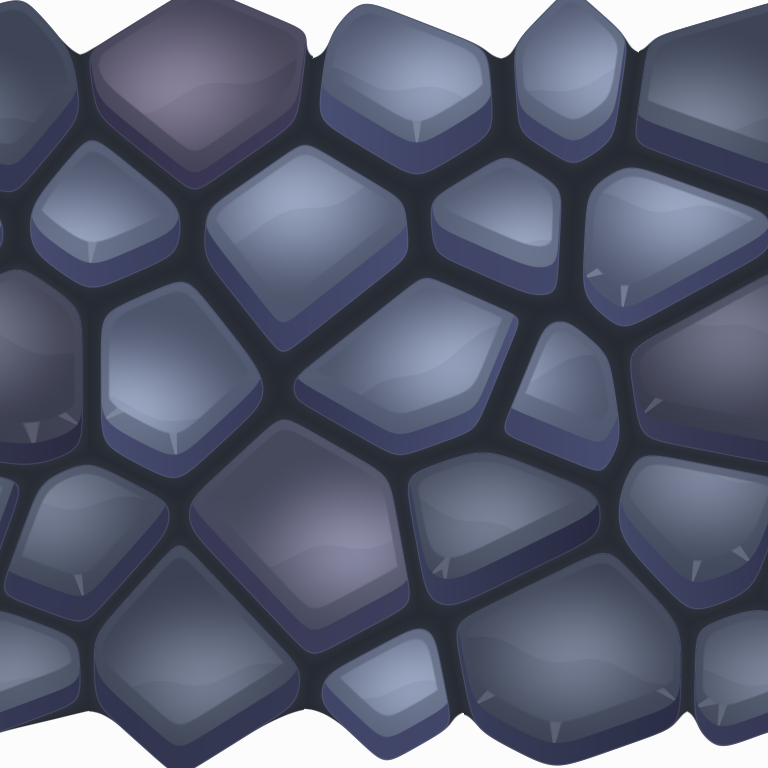
A WebGL 1 fragment shader for this texture:

```glsl
precision highp float;
// Rubble wall: rounded, bevelled cobbles set in dark mortar between white margins.
// Stones are cells of a weighted Voronoi diagram with smooth corners; shifting each
// cell's edges upward gives the cap and inner face above a dark blue side.
uniform vec2 u_resolution;

const vec2 PITCH = vec2(0.25, 0.195);

// Random pair per cell; columns repeat so the wall tiles sideways.
vec2 hash2(vec2 cell, float seed) {
  cell.x = mod(cell.x, 4.0);
  vec2 s = vec2(dot(cell, vec2(127.1, 311.7)), dot(cell, vec2(269.5, 183.3)));
  return fract(sin(s + seed * 17.3) * 43758.5);
}

// Stone centre in xy, size weight in z.
vec3 stoneSite(vec2 cell) {
  vec2 jitter = (hash2(cell, 1.0) - 0.5) * vec2(0.55, 0.45);
  vec2 grid = cell + vec2(0.5 * mod(cell.y, 2.0), -2.0) + jitter;
  float weight = (hash2(cell, 2.0).x - 0.5) * 0.018;
  if (abs(cell.y - 2.0) > 2.5) weight = 0.0;
  return vec3(grid * PITCH + vec2(0.0, 0.5), weight);
}

// Owner of a point, limited to the five rows of real stones.
vec2 nearestStone(vec2 p) {
  float row = floor((p.y - 0.5) / PITCH.y + 2.5);
  vec2 base = vec2(floor(p.x / PITCH.x + 0.5 - 0.5 * mod(row, 2.0)), row);
  vec2 owner = base;
  float best = 1e3;
  for (int j = -2; j <= 2; j++) {
    for (int i = -2; i <= 2; i++) {
      vec2 cell = base + vec2(float(i), float(j));
      vec3 s = stoneSite(cell);
      float power = dot(p - s.xy, p - s.xy) - s.z;
      if (abs(cell.y - 2.0) < 2.5 && power < best) {
        best = power;
        owner = cell;
      }
    }
  }
  return owner;
}

void main() {
  vec2 p = gl_FragCoord.xy / u_resolution.y;
  float aa = 0.8 / u_resolution.y;

  vec2 cell = nearestStone(p);
  vec3 site = stoneSite(cell);
  vec2 shape = hash2(cell, 3.0);
  vec2 mood = hash2(cell, 4.0);
  float height = mix(0.022, 0.042, shape.x);
  float gap = mix(0.007, 0.017, shape.y);
  vec3 lift = vec3(0.0, height, height + 0.022);

  // Smooth minimum of edge distances for outline, cap and inner face at once.
  float round_ = mix(0.006, 0.011, mood.y);
  vec3 sum = vec3(0.0);
  vec2 closest = vec2(1.0);
  for (int j = -2; j <= 2; j++) {
    for (int i = -2; i <= 2; i++) {
      if (i == 0 && j == 0) continue;
      vec3 other = stoneSite(cell + vec2(float(i), float(j)));
      vec2 away = site.xy - other.xy;
      float span = length(away);
      vec2 mid = 0.5 * (site.xy + other.xy);
      float edge = dot(p - mid, away) / span + (site.z - other.z) / (2.0 * span);
      vec3 edges = edge - lift * away.y / span;
      sum += exp(-edges / round_);
      if (edges.y < closest.x) closest = vec2(edges.y, closest.x);
      else closest.y = min(closest.y, edges.y);
    }
  }
  vec3 field = -round_ * log(sum) - gap;
  float outline = field.x;
  float cap = min(outline - 0.001, field.y);
  float face = min(outline - 0.010, field.z - 0.004);

  // Mortar band, filleted where it meets the outer stones.
  float band = 0.43 + 0.007 * sin(p.x * 25.1 + 1.0) - abs(p.y - 0.5);
  float blend = max(0.025 - abs(band - outline), 0.0) / 0.025;
  float wall = max(band, outline) + blend * blend * 0.006;
  vec3 mortar = mix(vec3(0.145, 0.162, 0.195), vec3(0.175, 0.195, 0.235),
                    exp(-abs(outline) * 120.0));
  vec3 color = mix(vec3(0.99), mortar, smoothstep(-aa, aa, wall));

  // Each stone has its own light spot, brightness and slight warm tint.
  vec2 q = p - site.xy;
  vec2 spot = (hash2(cell, 5.0) - 0.5) * vec2(0.10, 0.13);
  float glow = 1.0 - smoothstep(0.0, 1.0, length((q - spot) / vec2(0.17, 0.14)));
  float slope = clamp(0.5 + q.x * 3.0 * (mood.x - 0.3) + q.y * 2.0, 0.0, 1.0);
  vec3 tint = mix(vec3(1.0), vec3(1.08, 0.94, 0.97), smoothstep(0.72, 0.9, mood.x));
  tint *= mix(0.80, 1.08, smoothstep(0.0, 0.6, shape.y));

  vec3 side = mix(vec3(0.16, 0.17, 0.27), vec3(0.34, 0.37, 0.53),
                  clamp(0.5 - q.x * 5.0 * (mood.y - 0.4), 0.0, 1.0) * 0.85);
  vec3 bevel = mix(vec3(0.25, 0.28, 0.36), vec3(0.44, 0.48, 0.57), 0.5 * (slope + glow));
  vec3 top = mix(vec3(0.28, 0.31, 0.39), vec3(0.53, 0.57, 0.67), glow);

  // Faint polished facet across the top.
  float facet = q.y - spot.y + q.x * (mood.y - 0.5) + 0.008 * sin(q.x * 45.0 + mood.x * 6.0);
  top += 0.03 * smoothstep(-aa, aa, facet) * (1.0 - smoothstep(0.0, 0.10, facet));

  // Pale ridges run down the bevel at lower corners of some stones.
  float ridgeWidth = 0.002 + 0.25 * max(cap, 0.0);
  float ridge = 1.0 - smoothstep(ridgeWidth * 0.5, ridgeWidth, closest.y - closest.x);
  ridge *= smoothstep(0.01, 0.03, -q.y) * step(0.45, mood.y);
  bevel = mix(bevel, vec3(0.50, 0.54, 0.62), ridge * 0.6);

  vec3 stone = mix(side, bevel, smoothstep(-aa, aa, cap));
  stone = mix(stone, top, smoothstep(-aa, 0.0015 + aa, face));
  float hairline = (1.0 - smoothstep(0.0, 0.002, outline)) * step(cap, 0.0);
  stone = mix(stone * tint, vec3(0.50, 0.52, 0.62), hairline * 0.35);

  gl_FragColor = vec4(mix(color, stone, smoothstep(-aa, aa, outline)), 1.0);
}
```
